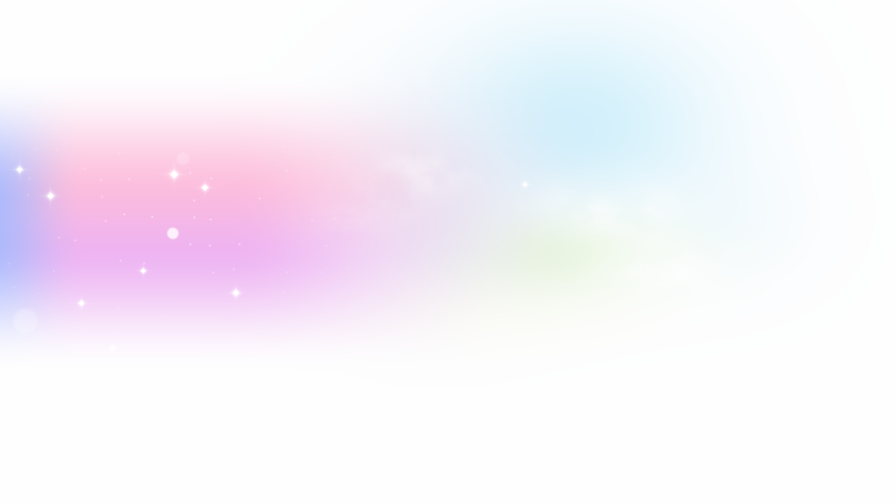
A WebGL 1 fragment shader for this background:

```glsl
precision highp float;
// Pastel rainbow haze with soft clouds, fading to white, with sparkles at the left.

uniform vec2 u_resolution;

// Colours
const vec3 PAPER = vec3(0.995, 0.995, 0.998);
const vec3 BLUE = vec3(0.67, 0.73, 0.99);
const vec3 VIOLET = vec3(0.93, 0.70, 0.95);
const vec3 PINK = vec3(0.99, 0.74, 0.86);
const vec3 MIST = vec3(0.90, 0.88, 0.94);
const vec3 CYAN = vec3(0.82, 0.94, 0.985);
const vec3 GREEN = vec3(0.90, 0.96, 0.84);
const vec3 CREAM = vec3(0.99, 0.99, 0.96);
const vec3 ICE = vec3(0.965, 0.982, 0.995);

// Layout, in canvas heights
const vec2 BAND_TOP = vec2(0.60, 0.86);
const vec2 BAND_BOTTOM = vec2(0.26, 0.52);
const vec2 BAND_END = vec2(0.45, 1.0);
const int SPARKLES = 8;
const vec2 SPARKLE_START = vec2(0.039, 0.491);
const float SPARKLE_STEP = 0.0613;
const float SPARKLE_WAVE = 0.185;
const float SPARKLE_PERIOD = 5.1;
const float SPARKLE_SIZE = 0.020;
const float DUST_CELL = 0.045;

float hash(vec2 p) {
  vec3 q = fract(vec3(p.xyx) * 0.1031);
  q += dot(q, q.yzx + 33.33);
  return fract((q.x + q.y) * q.z);
}

float noise(vec2 p) {
  vec2 i = floor(p);
  vec2 f = fract(p);
  f = f * f * (3.0 - 2.0 * f);
  float low = mix(hash(i), hash(i + vec2(1.0, 0.0)), f.x);
  float high = mix(hash(i + vec2(0.0, 1.0)), hash(i + vec2(1.0, 1.0)), f.x);
  return mix(low, high, f.y);
}

float fbm(vec2 p) {
  float sum = 0.0;
  float gain = 0.5;
  for (int i = 0; i < 4; i++) {
    sum += gain * noise(p);
    p = p * 2.03 + 7.1;
    gain *= 0.5;
  }
  return sum;
}

// Elliptic falloff: 1 at the centre
float glow(vec2 p, vec2 centre, vec2 radius) {
  vec2 d = (p - centre) / radius;
  return exp(-dot(d, d));
}

// Four-pointed star with a soft core
float sparkle(vec2 p, float size) {
  vec2 d = abs(p) / size;
  float arms = exp(-3.0 * d.x - 9.0 * d.y) + exp(-9.0 * d.x - 3.0 * d.y);
  return arms + 0.8 * exp(-10.0 * dot(d, d));
}

float bokeh(vec2 p, float radius) {
  return 1.0 - smoothstep(radius * 0.7, radius + 1.0 / u_resolution.y, length(p));
}

// One small dot in some of the grid cells
float dust(vec2 p) {
  vec2 cell = floor(p / DUST_CELL);
  vec2 spot = 0.2 + 0.6 * vec2(hash(cell + 3.0), hash(cell + 17.0));
  float d = length(p - (cell + spot) * DUST_CELL);
  return step(0.65, hash(cell + 41.0)) * exp(-d * d / 0.000004);
}

void main() {
  vec2 p = gl_FragCoord.xy / u_resolution.y;

  // Right-hand glows
  vec3 color = PAPER;
  color = mix(color, ICE, 0.9 * glow(p, vec2(1.45, 0.56), vec2(0.17, 0.13)));
  color = mix(color, CREAM, 0.8 * glow(p, vec2(1.00, 0.40), vec2(0.30, 0.09)));
  color = mix(color, CYAN, glow(p, vec2(1.14, 0.75), vec2(0.27, 0.20)));
  color = mix(color, GREEN, 0.8 * glow(p, vec2(1.12, 0.50), vec2(0.22, 0.08)));
  color = mix(color, MIST, 0.8 * glow(p, vec2(0.86, 0.60), vec2(0.20, 0.17)));

  // Blue to pink band
  vec3 band = mix(VIOLET, PINK, smoothstep(0.47, 0.66, p.y));
  band = mix(BLUE, band, smoothstep(-0.03, 0.17, p.x));
  float bandMask = smoothstep(BAND_BOTTOM.x, BAND_BOTTOM.y, p.y);
  bandMask *= 1.0 - smoothstep(BAND_TOP.x, BAND_TOP.y, p.y);
  bandMask *= 1.0 - smoothstep(BAND_END.x, BAND_END.y, p.x);
  color = mix(color, band, bandMask);

  // Clouds
  float puff = smoothstep(0.30, 0.65, fbm(p * vec2(9.0, 13.0)));
  vec2 tilted = vec2(p.x, p.y - 0.4 * (p.x - 0.80));
  float cloud = 0.5 * puff * glow(tilted, vec2(0.80, 0.635), vec2(0.13, 0.06));
  cloud += (0.3 + 0.5 * puff) * glow(p, vec2(1.22, 0.59), vec2(0.14, 0.055));
  cloud += (0.5 + 0.4 * puff) * glow(p, vec2(1.31, 0.46), vec2(0.12, 0.07));
  color = mix(color, PAPER, clamp(cloud, 0.0, 1.0));

  // Sparkles along a wave, and a lone one in the blue
  float light = 0.8 * sparkle(p - vec2(1.042, 0.634), SPARKLE_SIZE * 0.8);
  for (int i = 0; i < SPARKLES; i++) {
    float n = float(i);
    float wave = cos(6.2832 * (n - 0.3) / SPARKLE_PERIOD);
    vec2 centre = SPARKLE_START + vec2(n * SPARKLE_STEP, SPARKLE_WAVE * wave);
    float size = SPARKLE_SIZE * (0.8 + 0.5 * hash(vec2(n, 5.0)));
    light += sparkle(p - centre, size);
  }

  // Dust and soft discs
  light += 0.5 * dust(p) * glow(p, vec2(0.35, 0.56), vec2(0.40, 0.18));
  light += 0.8 * bokeh(p - vec2(0.343, 0.537), 0.012);
  light += 0.25 * bokeh(p - vec2(0.050, 0.363), 0.027);
  light += 0.2 * bokeh(p - vec2(0.363, 0.685), 0.013);
  color = mix(color, vec3(1.0), clamp(light, 0.0, 1.0));

  gl_FragColor = vec4(color, 1.0);
}
```
